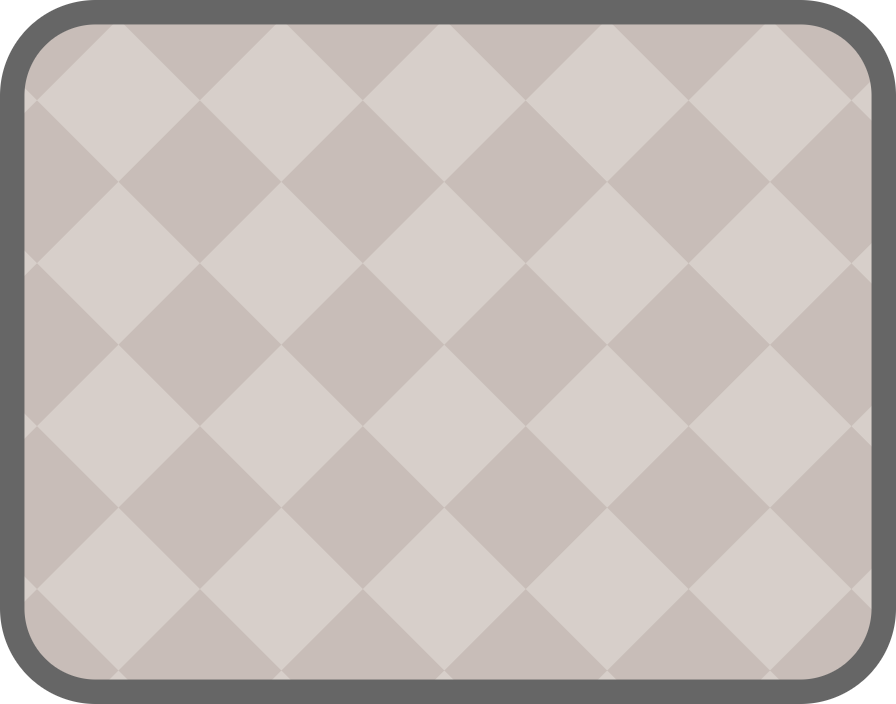
Write a WebGL 2 fragment shader that draws this pattern.

```glsl
#version 300 es
precision highp float;
// Draws a two-tone diamond checker inside a grey rounded frame on white.

uniform vec2 u_resolution;
out vec4 fragColor;

// Lengths are fractions of the canvas width
const float PERIOD = 0.1818;
const vec2 DIAMOND_CENTER = vec2(0.1322, 0.1283);
const float FRAME_WIDTH = 0.0273;
const float OUTER_RADIUS = 0.1068;

const vec3 WHITE = vec3(1.0);
const vec3 FRAME_GREY = vec3(0.4);
const vec3 DARK_TAUPE = vec3(0.784, 0.743, 0.722);
const vec3 LIGHT_TAUPE = vec3(0.843, 0.812, 0.792);

// Signed distance to a rounded box centred on zero
float roundedBox(vec2 p, vec2 halfSize, float radius) {
    vec2 q = abs(p) - halfSize + radius;
    return length(max(q, 0.0)) + min(max(q.x, q.y), 0.0) - radius;
}

// Signed distance to a grid of diamonds that touch at their corners
float diamondGrid(vec2 p, float period) {
    vec2 q = abs(fract(p / period + 0.5) - 0.5) * period;
    return (q.x + q.y - 0.5 * period) * inversesqrt(2.0);
}

// Smooth coverage of a shape, one pixel wide at its edge
float coverage(float dist, float pixel) {
    return clamp(0.5 - dist / pixel, 0.0, 1.0);
}

void main() {
    float pixel = 1.0 / u_resolution.x;
    vec2 p = gl_FragCoord.xy * pixel;
    vec2 halfSize = 0.5 * u_resolution * pixel;

    // Checker of light and dark diamonds
    float diamond = diamondGrid(p - DIAMOND_CENTER, PERIOD);
    vec3 checker = mix(DARK_TAUPE, LIGHT_TAUPE, coverage(diamond, pixel));

    // Frame with concentric corners
    float outer = roundedBox(p - halfSize, halfSize, OUTER_RADIUS);
    float inner = outer + FRAME_WIDTH;

    vec3 color = mix(WHITE, FRAME_GREY, coverage(outer, pixel));
    color = mix(color, checker, coverage(inner, pixel));
    fragColor = vec4(color, 1.0);
}
```
